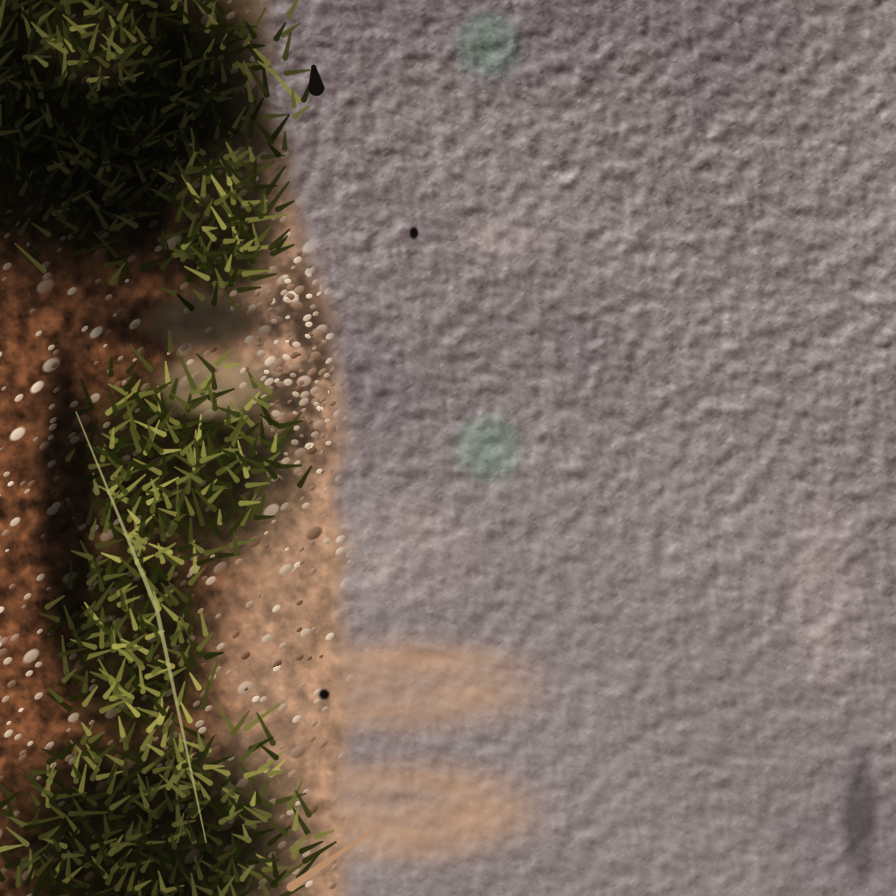
Give the GLSL for this texture, as a Shadertoy shader.

```glsl
// Draws a sunlit asphalt path bordered by sandy gravel, soil and tufts of grass.

float hash12(vec2 p) {
    vec3 q = fract(p.xyx * .1031);
    q += dot(q, q.yzx + 33.33);
    return fract((q.x + q.y) * q.z);
}

vec2 hash22(vec2 p) {
    return vec2(hash12(p), hash12(p + vec2(41.7, 19.3)));
}

float valueNoise(vec2 p) {
    vec2 i = floor(p), f = fract(p);
    f = f * f * (3. - 2. * f);
    float low = mix(hash12(i), hash12(i + vec2(1, 0)), f.x);
    float high = mix(hash12(i + vec2(0, 1)), hash12(i + 1.), f.x);
    return mix(low, high, f.y);
}

float fbm(vec2 p) {
    float sum = 0., amp = .53;
    for (int i = 0; i < 4; i++) {
        sum += amp * valueNoise(p);
        p = mat2(1.6, 1.2, -1.2, 1.6) * p + 7.1;
        amp *= .5;
    }
    return sum;
}

// Soft ellipse: 1 inside, 0 outside
float blob(vec2 p, float x, float y, float rx, float ry) {
    return 1. - smoothstep(.5, 1.3, length((p - vec2(x, y)) / vec2(rx, ry)));
}

// Tapered stroke from root to tip
float stroke(vec2 p, vec2 root, vec2 tip, float width, float px) {
    vec2 axis = tip - root;
    float t = clamp(dot(p - root, axis) / dot(axis, axis), 0., 1.);
    float w = width * (1. - .7 * t);
    return 1. - smoothstep(w - px, w + px, length(p - root - axis * t));
}

// Scattered pebbles: x = coverage, y = lighting, z = random tone
vec3 pebbles(vec2 p, float scale, float density, float seed) {
    vec2 g = p * scale;
    vec3 best = vec3(0);
    for (int j = -1; j <= 1; j++)
    for (int i = -1; i <= 1; i++) {
        vec2 cell = floor(g) + vec2(i, j);
        vec2 rnd = hash22(cell + seed), shape = hash22(cell + seed + 83.);
        vec2 d = g - cell - rnd;
        d.y += (shape.y - .5) * d.x;
        float radius = mix(.22, .5, shape.x);
        float dist = length(d * vec2(1, 1.3)) / radius;
        float cover = (1. - smoothstep(.65, 1.1, dist)) * step(shape.y, density);
        if (cover > best.x) best = vec3(cover, dot(d, vec2(-.4, .9)) / radius, rnd.x);
    }
    return best;
}

float grassDensity(vec2 p) {
    float d = max(blob(p, .12, .9, .2, .2), blob(p, .245, .75, .065, .1));
    d = max(d, blob(p, .2, .48, .13, .12));
    d = max(d, blob(p, .15, .29, .09, .14));
    return max(d, blob(p, .17, .06, .17, .14));
}

// Sunlight reaching the verge
float vergeLight(vec2 p) {
    float shade = .78 * blob(p, .1, .85, .24, .19);
    shade *= 1. - .8 * blob(p, .25, .755, .06, .08);
    shade *= 1. - .7 * blob(p, .1, .95, .07, .05);
    shade = max(shade, .7 * blob(p, .075, .43, .035, .2));
    shade = max(shade, .6 * blob(p, .19, .64, .12, .035));
    return 1. - max(shade, .4 * blob(p, .14, .04, .16, .12));
}

vec3 addGrass(vec3 col, vec2 p, float scale, float seed, float px) {
    for (int j = -1; j <= 1; j++)
    for (int i = -1; i <= 1; i++) {
        vec2 cell = floor(p * scale) + vec2(i, j);
        vec2 rnd = hash22(cell + seed), form = hash22(cell + seed + 57.);
        vec2 root = (cell + rnd) / scale;
        float angle = (form.x - .45) * 2.8;
        vec2 tip = root + vec2(sin(angle), cos(angle)) * mix(.5, 1., rnd.y) / scale;
        float cover = stroke(p, root, tip, .0032, px) * step(form.y + .08, grassDensity(root));
        vec3 tone = mix(vec3(.13, .15, .035), vec3(.7, .68, .34), rnd.x * rnd.x);
        col = mix(col, tone * vergeLight(root), cover * .9);
    }
    return col;
}

vec3 asphalt(vec2 p) {
    vec3 col = mix(vec3(.45, .4, .4), vec3(.59, .54, .53), fbm(p * 5.));
    col += .04 * (.45 - p.y);
    float rough = mix(.55, 1., smoothstep(.1, .9, p.y + .3 * (p.x - .6)));
    vec2 g = p * vec2(65, 75);
    col += rough * .42 * (fbm(g) - fbm(g + vec2(-.35, .5)));
    vec3 chip = pebbles(p, 85., .5, 5.);
    col += chip.x * rough * (.11 * chip.y + .07 * (chip.z - .5));
    // Pale wear and greenish spots
    float wear = blob(p, .45, .38, .08, .06) + blob(p, .56, .735, .05, .02) + blob(p, .92, .34, .04, .1);
    col += vec3(.12, .11, .08) * wear * fbm(p * 35.);
    col += vec3(-.03, .05, .02) * (blob(p, .545, .95, .04, .04) + blob(p, .545, .5, .04, .04));
    col *= 1. - .3 * blob(p, .96, .09, .02, .07);
    // Sand in horizontal streaks
    float sand = min(blob(p, .45, .235, .15, .055) + blob(p, .45, .095, .15, .06), 1.);
    return mix(col, vec3(.53, .39, .27) + .4 * col, sand * (.3 + .7 * fbm(p * vec2(9, 45))));
}

vec3 verge(vec2 p) {
    float grit = fbm(p * 80.), grass = grassDensity(p);
    vec3 sand = vec3(.68, .53, .42) * (.65 + .65 * grit);
    vec3 soil = vec3(.4, .25, .16) * (.25 + 1.5 * grit);
    vec3 col = mix(soil, sand, smoothstep(.18, .31, p.x + .05 * (fbm(p * 14.) - .5)));
    float gravel = blob(p, .33, .58, .05, .14);
    col *= 1. - .5 * gravel * smoothstep(.4, .6, fbm(p * 30.));
    col = mix(col, vec3(.09, .08, .035) * (.5 + grit), .9 * grass);
    float rock = min(blob(p, .24, .57, .065, .035) + blob(p, .22, .64, .06, .03), 1.);
    col = mix(col, vec3(.64, .54, .41) * (.6 + .7 * fbm(p * 28.)), rock * .85);
    for (float i = 0.; i < 2.; i++) {
        vec3 s = pebbles(p, 46. + 38. * i, .2 + .55 * gravel, 20. + 31. * i);
        vec3 tone = mix(vec3(.44, .31, .23), vec3(.88, .8, .7), s.z) + .18 * s.y;
        col = mix(col, tone, s.x * (1. - .8 * grass));
    }
    return col * vergeLight(p);
}

void mainImage(out vec4 fragColor, in vec2 fragCoord) {
    vec2 p = fragCoord / iResolution.xy;
    float px = 1. / iResolution.y;
    // Ragged pavement edge
    float edge = .383 - .085 * smoothstep(.55, .95, p.y) + .03 * (fbm(p * 18.) - .5);
    vec3 col = mix(verge(p), asphalt(p), smoothstep(edge - .018, edge + .018, p.x));
    // Overlapping grass
    if (p.x < .42)
        for (float i = 0.; i < 8.; i++) col = addGrass(col, p, 18. + 3. * i, 13. * i, px);
    // Straw, twig and dark leaves
    vec2 bend = vec2(.175, .32);
    float straw = max(stroke(p, bend, vec2(.085, .54), .0025, px), stroke(p, bend, vec2(.23, .06), .0025, px));
    col = mix(col, vec3(.68, .66, .44), .8 * straw);
    col = mix(col, vec3(.72, .55, .41), stroke(p, vec2(.325, .01), vec2(.415, .073), .005, px));
    float leaf = stroke(p, vec2(.353, .902), vec2(.35, .925), .009, px);
    leaf += blob(p, .462, .74, .005, .007) + blob(p, .362, .225, .006, .006);
    col = mix(col, vec3(.07, .055, .05), min(leaf, 1.));
    fragColor = vec4(clamp(col, 0., 1.), 1);
}
```
